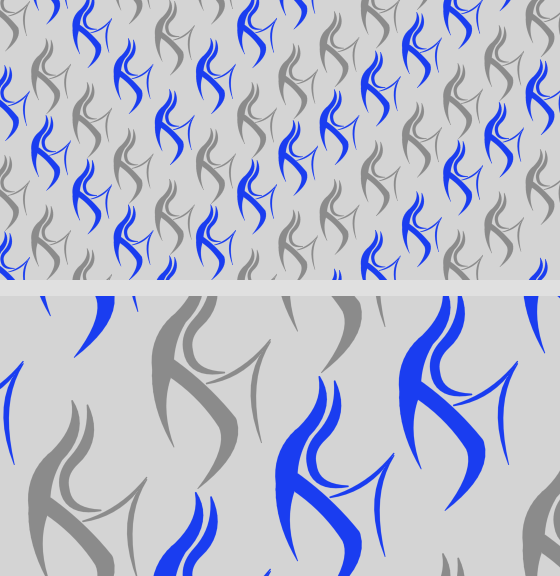
Top: the whole. Bottom: its middle third, enlarged.
Write a Shadertoy shader that draws this pattern.

```glsl
// Columns of flame-like curled figures, alternately blue and grey, on pale grey.
// Each figure is a union of tapered quadratic curves; each column is shifted
// so that the blue figures climb and fall in a zigzag across the canvas.

// Signed distance to a quadratic curve; control points hold (x, y, radius).
float taperedCurve(vec2 p, vec3 a, vec3 b, vec3 c) {
    const int STEPS = 10;
    float d = 1e3;
    vec3 from = a;
    for (int i = 1; i <= STEPS; i++) {
        float t = float(i) / float(STEPS);
        vec3 to = mix(mix(a, b, t), mix(b, c, t), t);
        vec2 dir = to.xy - from.xy;
        float h = clamp(dot(p - from.xy, dir) / dot(dir, dir), 0.0, 1.0);
        d = min(d, length(p - from.xy - h * dir) - mix(from.z, to.z, h));
        from = to;
    }
    return d;
}

// One figure, about 56 wide and 103 tall, y pointing down from its tip.
float flameFigure(vec2 p) {
    // left tongue, body and tail
    float d = taperedCurve(p, vec3(21, 0, 0.4), vec3(26, 13, 3.2), vec3(14, 25, 3.2));
    d = min(d, taperedCurve(p, vec3(14, 25, 3.2), vec3(5, 35, 5.6), vec3(6, 48, 5)));
    d = min(d, taperedCurve(p, vec3(6, 48, 5), vec3(2, 65, 2), vec3(11, 84, 0.2)));
    // right tongue curling into a hook
    d = min(d, taperedCurve(p, vec3(28, 2, 0.4), vec3(32, 17, 3.2), vec3(22, 27, 2.5)));
    d = min(d, taperedCurve(p, vec3(22, 27, 2.5), vec3(16, 33, 2.2), vec3(17.5, 40, 2.2)));
    d = min(d, taperedCurve(p, vec3(17.5, 40, 2.2), vec3(19, 51, 2), vec3(34, 50, 0.4)));
    // bent leg
    d = min(d, taperedCurve(p, vec3(7, 46, 4), vec3(24, 57, 3.3), vec3(35.5, 73, 4.4)));
    d = min(d, taperedCurve(p, vec3(35.5, 73, 4.4), vec3(40, 85, 3.5), vec3(22, 103, 0.2)));
    // wing and its trailing edge
    d = min(d, taperedCurve(p, vec3(26, 55, 0.4), vec3(44, 51, 1.8), vec3(55, 35, 0.3)));
    d = min(d, taperedCurve(p, vec3(55, 36, 0.3), vec3(42, 53, 2.4), vec3(51, 82, 0.2)));
    return d;
}

// Tip height of the first blue figure in each column.
const float firstTip[14] = float[14](
    90.0, -70.0, -10.0, 53.0, 123.0, 53.0, -10.0,
    -63.0, 123.0, 70.0, 17.0, -36.0, -88.0, 82.0);

// Vertical distance from one blue figure to the next below it.
float spacingBelow(int column) {
    if (column == 13) return 272.0;
    return column >= 8 && column <= 10 ? 246.0 : 228.0;
}

void mainImage(out vec4 fragColor, in vec2 fragCoord) {
    // The canvas is 384 units tall, with y pointing down.
    float pixel = 384.0 / iResolution.y;
    vec2 p = vec2(fragCoord.x, iResolution.y - fragCoord.y) * pixel;

    // Columns
    float cell = (p.x + 15.3) / 56.5;
    int column = int(cell) % 14;
    p.x = fract(cell) * 56.5 - 0.8;
    float above = column < 8 ? 246.0 : 230.0;
    float below = spacingBelow(column);

    // Pairs of a blue figure with a grey one under it
    vec3 color = vec3(0.833);
    for (int pair = -1; pair <= 1; pair++) {
        float tip = firstTip[column] + float(pair) * (pair < 0 ? above : below);
        for (int k = 0; k < 2; k++) {
            vec2 q = p - vec2(0.0, tip + 123.0 * float(k));
            if (q.y < -2.0 || q.y > 105.0) continue;
            vec3 ink = k == 0 ? vec3(0.1, 0.24, 0.94) : vec3(0.545);
            float cover = 1.0 - smoothstep(-0.7 * pixel, 0.7 * pixel, flameFigure(q));
            color = mix(color, ink, cover);
        }
    }
    fragColor = vec4(color, 1.0);
}
```
